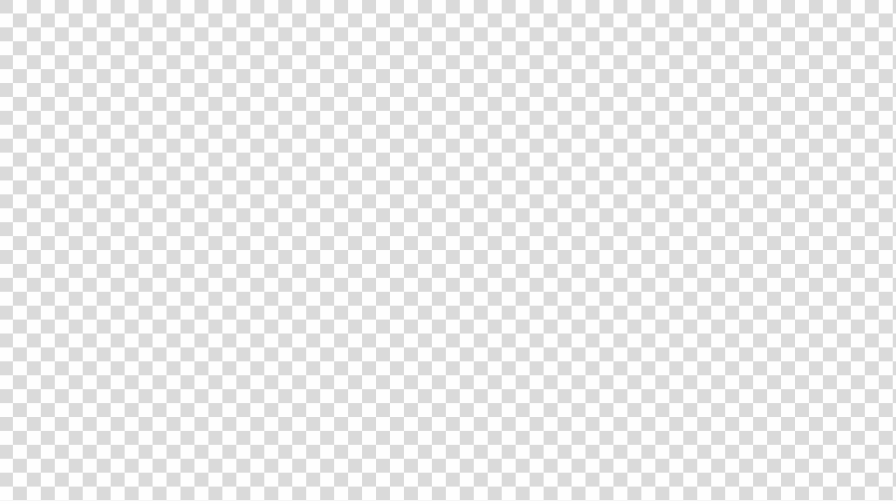
A Shadertoy shader for this pattern:

```glsl
// Light grey and white checkerboard of small squares, with a white sliver along the bottom

// Lengths are in canvas heights, measured from the top left corner
const vec2 CELL_SIZE = vec2(0.02771, 0.02761);
const vec2 GRID_SHIFT = vec2(0.0021, 0.0009);   // part of the first cell cut off by the border
const float ROW_COUNT = 36.0;                   // full rows above the white sliver
const vec3 WHITE = vec3(0.995);
const vec3 GREY = vec3(0.855);

// Smoothed square wave per axis: +1 in even cells, -1 in odd cells
vec2 squareWave(vec2 grid, vec2 pixel) {
    vec2 edgeDistance = 0.5 - abs(mod(grid + 0.5, 2.0) - 1.0);
    return clamp(2.0 * edgeDistance / pixel, -1.0, 1.0);
}

void mainImage(out vec4 fragColor, in vec2 fragCoord) {
    vec2 pos = vec2(fragCoord.x, iResolution.y - fragCoord.y) / iResolution.y;
    vec2 grid = (pos + GRID_SHIFT) / CELL_SIZE;
    vec2 pixel = 1.0 / (iResolution.y * CELL_SIZE);

    // Equal parity on both axes gives a grey square
    vec2 wave = squareWave(grid, pixel);
    float greyCover = 0.5 + 0.5 * wave.x * wave.y;

    // The board ends after its last full row
    greyCover *= clamp((ROW_COUNT - grid.y) / pixel.y + 0.5, 0.0, 1.0);

    fragColor = vec4(mix(WHITE, GREY, greyCover), 1.0);
}
```
